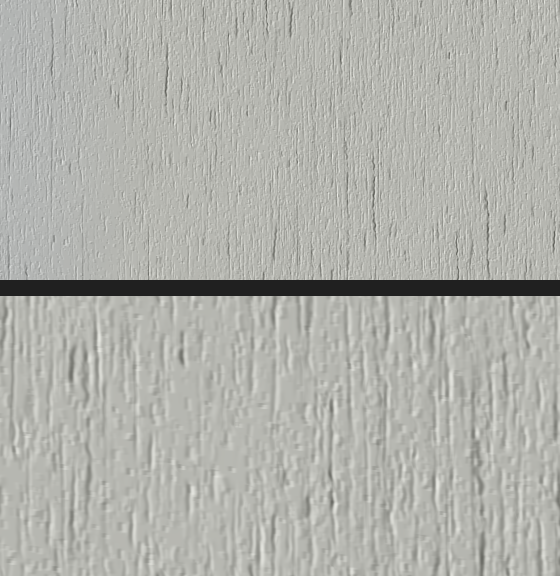
Top, the full canvas; bottom, a detail of the centre.
A Shadertoy shader for this texture:

```glsl
// Weathered grey paint over vertical wood grain, with side-lit cracks and grit.

const vec3 PAINT = vec3(0.714, 0.717, 0.693);
const vec3 COOL_PAINT = vec3(0.702, 0.711, 0.706);
const vec2 LIGHT_STEP = vec2(0.0044, -0.0022); // points away from the light
const float RELIEF_GAIN = 0.245;
const float CRACK_SHADE = 0.20;
const float MOTTLE = 0.005;

// Cell sizes and half widths, in canvas heights
const vec2 GRAIN_CELL = vec2(0.015, 0.058);
const vec2 FIBRE_CELL = vec2(0.021, 0.17);
const vec2 GRIT_CELL = vec2(0.015, 0.021);
const vec2 SPECK_CELL = vec2(0.010, 0.015);
const vec2 CRACK_CELL = vec2(0.072, 0.33);
const vec2 HAIRLINE_CELL = vec2(0.055, 0.50);
const vec2 NICK_CELL = vec2(0.030, 0.070);
const float GRAIN_WIDTH = 0.0027;
const float FIBRE_WIDTH = 0.0024;
const float GRIT_WIDTH = 0.0038;
const float SPECK_WIDTH = 0.0029;
const float CRACK_WIDTH = 0.0037;
const float HAIRLINE_WIDTH = 0.0024;
const float NICK_WIDTH = 0.0033;

vec4 hash4(vec2 p) {
    vec4 q = fract(p.xyxy * vec4(0.1031, 0.1030, 0.0973, 0.1099));
    q += dot(q, q.wzxy + 33.33);
    return fract((q.xxyz + q.yzzw) * q.zywx);
}

// Slow layered waves, roughly -1 to 1
float waves(vec2 p) {
    return 0.5 * sin(5.1 * p.x + 2.3 * sin(2.7 * p.y + 1.0))
         + 0.3 * sin(11.3 * p.x - 4.1 * p.y + 2.0)
         + 0.2 * sin(23.0 * p.x + 7.0 * p.y + sin(9.0 * p.y));
}

// How weathered the surface is: calm at the left, rough at the right
float wear(vec2 p) {
    float ramp = smoothstep(0.0, 1.1, p.x + 0.35 * (p.y - 0.5));
    return clamp(mix(0.46, 0.86, ramp) + 0.24 * waves(p), 0.28, 1.0);
}

// Cellular scatter of tapered, broken grooves; returns depth 0 to 1
float grooves(vec2 p, vec2 cell, float width, float share, float waver, float seed) {
    float depth = 0.0;
    for (int i = -1; i <= 1; i++) {
        float column = floor(p.x / cell.x) + float(i);
        float shift = hash4(vec2(column, seed)).x;
        float row = floor(p.y / cell.y + shift);
        for (int j = -1; j <= 1; j++) {
            vec2 id = vec2(column, row + float(j));
            vec4 r = hash4(id + seed);
            vec2 d = p - (id + 0.2 + 0.6 * r.xy - vec2(0.0, shift)) * cell;

            // Uneven waver, lean and ragged width
            float pitch = mix(0.7, 1.4, r.w);
            float bend = sin(31.0 * pitch * d.y + 40.0 * r.x);
            d.x += waver * width * (0.7 * bend
                 + 0.35 * sin(97.0 * d.y + 3.0 * bend + 40.0 * r.y)
                 + 0.25 * sin(263.0 * d.y + 50.0 * r.z));
            d.x += 0.06 * (r.z - 0.5) * d.y;
            float gap = sin(61.0 * pitch * d.y + 30.0 * r.z)
                      + 0.7 * sin(149.0 * d.y + 4.0 * bend + 20.0 * r.x);
            float w = width * mix(0.7, 1.15, r.y) * (1.0 + 0.15 * gap);

            float halfLength = cell.y * mix(0.2, 0.7, r.z);
            float taper = 1.0 - smoothstep(0.5, 1.0, abs(d.y) / halfLength);
            taper *= mix(0.45, 1.0, smoothstep(-1.1, 0.1, gap));
            float strength = smoothstep(0.0, 0.25, share - r.w)
                           * mix(0.2, 1.0, fract(7.3 * r.w + 3.1 * r.x));
            depth = max(depth, strength * taper * exp(-d.x * d.x / (w * w)));
        }
    }
    return depth;
}

// x: surface height, y: depth of the dark cracks
vec2 relief(vec2 p, float rough) {
    float grain = grooves(p, GRAIN_CELL, GRAIN_WIDTH, rough, 0.7, 11.0);
    float fibre = grooves(p, FIBRE_CELL, FIBRE_WIDTH, rough, 0.4, 37.0);
    float grit = grooves(p, GRIT_CELL, GRIT_WIDTH, 0.25 + 0.5 * rough, 0.8, 71.0);
    float speck = grooves(p, SPECK_CELL, SPECK_WIDTH, 0.3 + 0.5 * rough, 0.5, 89.0);
    float crack = grooves(p, CRACK_CELL, CRACK_WIDTH, 0.60 * rough, 1.0, 103.0);
    float hairline = grooves(p, HAIRLINE_CELL, HAIRLINE_WIDTH, 0.5, 0.4, 139.0);
    float nick = grooves(p, NICK_CELL, NICK_WIDTH, 0.48 * rough, 0.8, 173.0);
    float dark = max(max(crack, 0.6 * hairline), 0.75 * nick);
    float height = 0.42 * grit - 0.42 * speck - 0.65 * grain - 0.55 * fibre - 0.7 * dark;
    return vec2(height, dark);
}

void mainImage(out vec4 fragColor, in vec2 fragCoord) {
    vec2 p = fragCoord / iResolution.y;
    float rough = wear(p);

    // Side light from the slope; the dark core sits on the shaded wall
    vec2 ahead = relief(p + LIGHT_STEP, rough);
    vec2 here = relief(p, rough);
    float slope = ahead.x - here.x;
    slope /= 1.0 + 0.35 * abs(slope);

    // Paint tint and shading
    float coolness = 1.0 - smoothstep(0.0, 0.6, p.x);
    vec3 color = mix(PAINT, COOL_PAINT, coolness);
    color += MOTTLE * waves(1.7 * p + 3.0);
    color += RELIEF_GAIN * slope - CRACK_SHADE * ahead.y;
    fragColor = vec4(clamp(color, 0.0, 1.0), 1.0);
}
```
